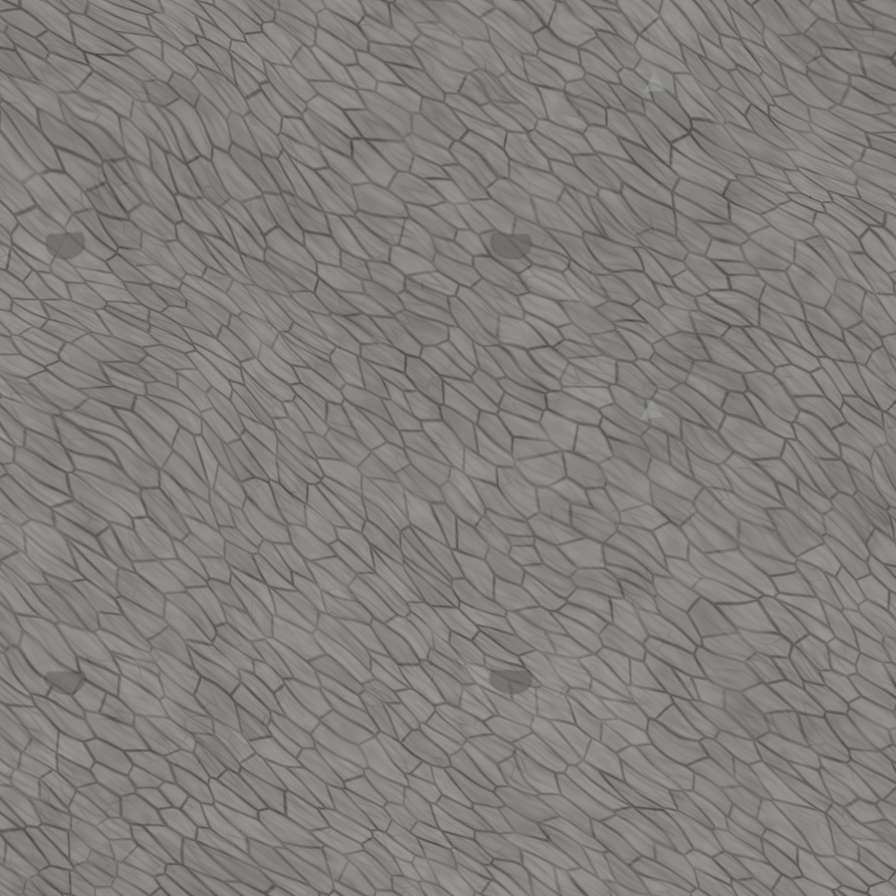
Reproduce this texture procedurally as a Shadertoy shader.

```glsl
const vec3 STONE = vec3(0.537, 0.529, 0.518);
const vec3 CHIP = vec3(0.60, 0.60, 0.575);
const float GRAIN_ANGLE = -0.66;
const vec2 FLAKE_FREQ = vec2(19.0, 52.0);   // cells per canvas, along and across the grain
const vec2 FIBRE_FREQ = vec2(15.0, 98.0);
const float BEND_FREQ = 5.5;
const float BEND_SIZE = 0.055;
const float WOBBLE_FREQ = 24.0;
const float WOBBLE_SIZE = 0.009;
const float CRACK_WIDTH = 0.0027;
const float CRACK_DEPTH = 0.145;
const float FIBRE_DEPTH = 0.055;
const float FLAKE_CONTRAST = 0.042;
const float STREAK_CONTRAST = 0.055;
const float MOTTLE_CONTRAST = 0.065;
const vec2 PIT_ORIGIN = vec2(0.073, 0.243);
const vec2 PIT_PERIOD = vec2(0.497, 0.487);
const float PIT_RADIUS = 0.021;
const float PIT_DEPTH = 0.085;
const vec2 CHIP_ORIGIN = vec2(0.729, 0.54);
const float CHIP_SPACING = 0.365;
const float CHIP_SIZE = 0.007;

// Integer hash giving two values in 0..1
vec2 hash2(vec2 cell) {
    uvec2 v = uvec2(ivec2(cell)) * 1664525u + 1013904223u;
    v.x += v.y * 1664525u;
    v.y += v.x * 1664525u;
    v ^= v >> 16u;
    v.x += v.y * 1664525u;
    v.y += v.x * 1664525u;
    v ^= v >> 16u;
    return vec2(v & 65535u) / 65535.0;
}

vec2 noise2(vec2 p) {
    vec2 i = floor(p), f = fract(p);
    f = f * f * (3.0 - 2.0 * f);
    vec2 low = mix(hash2(i), hash2(i + vec2(1, 0)), f.x);
    vec2 high = mix(hash2(i + vec2(0, 1)), hash2(i + vec2(1, 1)), f.x);
    return mix(low, high, f.y);
}

// Stretched Voronoi: x = distance to the border in canvas units, y = cell tone
vec2 flakes(vec2 p, vec2 freq) {
    vec2 s = p * freq, base = floor(s), f = s - base;
    vec2 nearest = vec2(0), nearestCell = vec2(0);
    float best = 9.0;
    for (int j = -1; j <= 1; j++)
    for (int i = -1; i <= 1; i++) {
        vec2 cell = vec2(i, j);
        vec2 r = cell + 0.05 + 0.9 * hash2(base + cell) - f;
        if (dot(r, r) < best) {
            best = dot(r, r);
            nearest = r;
            nearestCell = cell;
        }
    }
    float border = 1.0;
    for (int j = -2; j <= 2; j++)
    for (int i = -2; i <= 2; i++) {
        vec2 cell = nearestCell + vec2(i, j);
        vec2 r = cell + 0.05 + 0.9 * hash2(base + cell) - f;
        vec2 gap = r - nearest;
        if (dot(gap, gap) > 0.0001) {
            vec2 n = normalize(gap);
            border = min(border, dot(0.5 * (r + nearest), n) / length(n * freq));
        }
    }
    return vec2(border, hash2(base + nearestCell + 71.0).x);
}

// Half-round hollow with a flat upper edge
float pitDistance(vec2 p) {
    vec2 q = mod(p - PIT_ORIGIN + 0.5 * PIT_PERIOD, PIT_PERIOD) - 0.5 * PIT_PERIOD;
    return max(length(q * vec2(1.0, 1.25)) - PIT_RADIUS, q.y - 0.4 * PIT_RADIUS);
}

float chipDistance(vec2 p) {
    float d = 1.0;
    for (int i = 0; i < 2; i++) {
        vec2 q = p - CHIP_ORIGIN - vec2(0.0, CHIP_SPACING * float(i));
        d = min(d, max(abs(q.x) * 0.87 + q.y * 0.5, -q.y) - CHIP_SIZE);
    }
    return d;
}

void mainImage(out vec4 fragColor, in vec2 fragCoord) {
    vec2 p = fragCoord / iResolution.y;
    float pixel = 1.0 / iResolution.y;

    // Bend the grain, then turn to its axis
    vec2 wobble = WOBBLE_SIZE * (noise2(p * WOBBLE_FREQ) - 0.5);
    vec2 bent = p + BEND_SIZE * (noise2(p * BEND_FREQ) - 0.5) + wobble;
    vec2 axis = vec2(cos(GRAIN_ANGLE), sin(GRAIN_ANGLE));
    vec2 q = vec2(dot(bent, axis), dot(bent, vec2(-axis.y, axis.x)));

    // Cracks between flakes, with faint fibres inside them
    vec2 flake = flakes(q, FLAKE_FREQ);
    vec2 fibre = flakes(q + 3.7, FIBRE_FREQ);
    vec2 fade = noise2(p * 31.0 + 9.0);
    float crack = 1.0 - smoothstep(0.0, CRACK_WIDTH + 0.3 * pixel, flake.x);
    float thread = 1.0 - smoothstep(0.0, 0.7 * CRACK_WIDTH + 0.3 * pixel, fibre.x);
    float tone = FLAKE_CONTRAST * (flake.y - 0.5);
    tone -= CRACK_DEPTH * crack * mix(0.4, 1.25, fade.x);
    tone -= FIBRE_DEPTH * thread * fade.y;

    // Fine streaks and broad mottling
    tone += STREAK_CONTRAST * (noise2(q * vec2(55.0, 230.0)).x - 0.5);
    tone += MOTTLE_CONTRAST * (0.6 * noise2(p * 9.0 + 40.0).x + 0.4 * noise2(p * 28.0).y - 0.5);

    // Sparse pits and pale chips
    float pit = pitDistance(p + 0.6 * wobble);
    float hollow = 1.0 - smoothstep(-0.003, 0.002, pit);
    float rim = 1.0 - smoothstep(0.0, 0.003, abs(pit));
    tone = mix(tone, 0.4 * tone - PIT_DEPTH, hollow) - 0.05 * rim;
    float chip = 1.0 - smoothstep(-0.0015, 0.0015, chipDistance(p + 0.8 * wobble));
    vec3 color = mix(STONE + tone, CHIP + 0.3 * tone, 0.8 * chip);
    fragColor = vec4(color, 1.0);
}
```
